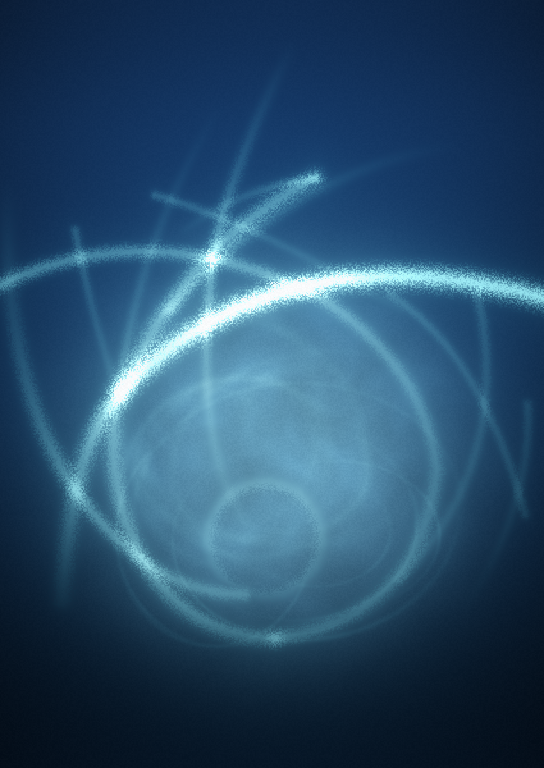
Write a WebGL 1 fragment shader that draws this background.

```glsl
precision highp float;
// Ribbons of light sweeping around a misty, glowing sphere on deep blue.
// Ribbons are quadratic curves with a sprayed edge; thin hashed arcs and
// layered sines fill the sphere. One unit is a hundredth of the height.

uniform vec2 u_resolution;

#define ORB_CENTER vec2(35.5, 42.0)
#define ORB_RADIUS 22.5
#define ORB_COLOR vec3(0.40, 0.63, 0.74)
#define TOP_COLOR vec3(0.075, 0.205, 0.385)
#define FLOOR_COLOR vec3(0.018, 0.065, 0.125)
#define TEAL vec3(0.20, 0.57, 0.63)
#define ICE vec3(0.68, 0.95, 0.98)
#define SPRAY 0.75
#define GRAIN 0.022
#define WISPS 22
#define SEGMENTS 12

float hash(vec2 p) {
  p = fract(p * vec2(0.1031, 0.1137));
  p += dot(p, p.yx + 33.33);
  return fract((p.x + p.y) * p.x * 91.7);
}

vec2 curvePoint(vec2 a, vec2 b, vec2 c, float t) {
  return mix(mix(a, b, t), mix(b, c, t), t);
}

// Light of a curve; look = half width, strength at start, strength at end.
float ribbon(vec2 p, vec2 a, vec2 b, vec2 c, vec3 look, float speck) {
  float nearest = 1e5;
  float along = 0.0;
  vec2 from = a;
  for (int i = 0; i < SEGMENTS; i++) {
    vec2 to = curvePoint(a, b, c, float(i + 1) / float(SEGMENTS));
    vec2 d = to - from;
    float h = clamp(dot(p - from, d) / dot(d, d), 0.0, 1.0);
    float dist = length(p - from - d * h);
    if (dist < nearest) {
      nearest = dist;
      along = (float(i) + h) / float(SEGMENTS);
    }
    from = to;
  }
  float q = nearest / look.x + speck * SPRAY;
  float core = exp(-q * q);
  float halo = 0.22 * exp(-nearest / (look.x * 2.2));
  return (core + halo) * mix(look.y, look.z, along);
}

// Faint partial rings scattered inside the sphere.
float wisps(vec2 p) {
  float sum = 0.0;
  for (int i = 0; i < WISPS; i++) {
    float k = float(i) + 1.0;
    vec2 seed = vec2(hash(vec2(k, 3.7)), hash(vec2(k, 19.3)));
    vec2 q = p - vec2(35.5, 38.0) - (seed - 0.5) * 17.0;
    q.y *= 0.9 + 0.5 * seed.x;
    float radius = 7.0 + 16.0 * hash(vec2(k, 41.1));
    float width = 0.25 + 0.8 * seed.y;
    float arc = 0.5 + 0.5 * cos(atan(q.y, q.x) - k * 2.4);
    float d = (length(q) - radius) / width;
    sum += arc * arc * exp(-d * d);
  }
  return sum;
}

// Soft mottling from folded sine layers.
float mist(vec2 p) {
  float sum = 0.0;
  float gain = 0.5;
  for (int i = 0; i < 4; i++) {
    p += 1.3 * sin(p.yx * 0.31 + float(i));
    sum += gain * sin(p.x * 0.23 + 1.0) * sin(p.y * 0.29);
    p = mat2(1.3, 1.1, -1.1, 1.3) * p;
    gain *= 0.55;
  }
  return sum;
}

void main() {
  vec2 p = gl_FragCoord.xy / u_resolution.y * 100.0;
  float grain = hash(floor(p * 6.0)) - 0.5;

  // Backdrop with darker sides, floor and top edge.
  vec3 color = mix(FLOOR_COLOR, TOP_COLOR, smoothstep(2.0, 62.0, p.y));
  float side = (p.x - 35.4) / 35.4;
  color *= 1.0 - 0.27 * side * side - 0.2 * smoothstep(80.0, 104.0, p.y);

  // Glowing sphere and its wide halo.
  float r = length(p - ORB_CENTER);
  float orb = exp(-pow(r / ORB_RADIUS, 2.8));
  float fog = mist(p);
  color += vec3(0.04, 0.11, 0.13) * exp(-r * r / 1050.0);
  color = mix(color, ORB_COLOR * (1.0 + 0.13 * fog), orb * 0.93);

  // Main ribbon with its tail.
  vec2 knot = vec2(15.4, 48.6);
  float light = max(
    ribbon(p, knot, vec2(36.6, 71.2), vec2(72.9, 60.7), vec3(1.35, 0.9, 0.85), grain),
    ribbon(p, vec2(8.1, 21.9), vec2(9.4, 42.1), knot, vec3(1.2, 0.08, 0.75), grain));
  light *= 1.0 + 0.55 * exp(-dot(p - vec2(36, 60), p - vec2(36, 60)) / 180.0);

  // Arch running into the right side of the great ring.
  vec2 crest = vec2(41.7, 61.2);
  vec2 east = vec2(56.9, 38.8);
  float arch = max(
    ribbon(p, vec2(-1.0, 62.4), vec2(19.5, 72.7), crest, vec3(0.9, 0.45, 0.42), grain),
    ribbon(p, crest, vec2(55.3, 52.5), east, vec3(0.9, 0.42, 0.25), grain));
  // Hooked sweep running into the left side and base of the ring.
  vec2 west = vec2(15.0, 46.6);
  vec2 turn = vec2(19.5, 25.5);
  vec2 base = vec2(35.8, 16.9);
  float sweep = max(
    ribbon(p, vec2(41.0, 76.8), vec2(22.8, 67.4), west, vec3(1.1, 0.48, 0.45), grain),
    ribbon(p, west, vec2(13.7, 34.9), turn, vec3(1.1, 0.45, 0.38), grain));
  sweep = max(sweep, ribbon(p, turn, vec2(26.0, 16.7), base, vec3(1.1, 0.38, 0.25), grain));
  arch = max(arch, ribbon(p, base, vec2(54.7, 19.3), east, vec3(1.0, 0.25, 0.25), grain));
  // Outer left curve feeding the small inner ring.
  vec2 bend = vec2(9.8, 36.2);
  float outer = max(
    ribbon(p, vec2(1.0, 77.0), vec2(0.0, 50.5), bend, vec3(1.1, 0.0, 0.42), grain),
    ribbon(p, bend, vec2(19.5, 22.5), vec2(31.9, 22.6), vec3(0.9, 0.42, 0.3), grain));
  vec2 q = p - vec2(34.5, 29.8);
  float ring = (length(q) - 7.3) / 0.85 + grain * SPRAY;
  outer = max(outer, 0.28 * exp(-ring * ring) * (0.75 + 0.25 * sin(atan(q.y, q.x))));
  // Tall plume.
  vec2 cross = vec2(27.7, 66.1);
  float plume = max(
    ribbon(p, vec2(38.4, 94.8), vec2(29.3, 76.6), cross, vec3(0.8, 0.0, 0.42), grain),
    ribbon(p, cross, vec2(24.7, 41.4), vec2(32.6, 31.0), vec3(0.75, 0.42, 0.04), grain));
  light += arch + sweep + outer + plume;

  // Faint crossing streaks.
  light += ribbon(p, vec2(9.8, 70.0), vec2(11.7, 59.6), knot, vec3(0.6, 0.24, 0.1), grain);
  light += ribbon(p, vec2(29.3, 87.0), vec2(18.2, 70.0), knot, vec3(0.7, 0.0, 0.24), grain);
  light += ribbon(p, vec2(20.2, 74.6), vec2(33.9, 70.7), vec2(52.1, 59.6), vec3(0.6, 0.26, 0.05), grain);
  light += ribbon(p, vec2(59.9, 81.1), vec2(39.0, 78.5), vec2(22.1, 59.6), vec3(0.8, 0.0, 0.25), grain);
  light += ribbon(p, vec2(41.0, 76.8), vec2(31.3, 75.5), vec2(24.0, 70.0), vec3(0.6, 0.3, 0.04), grain);
  light += ribbon(p, vec2(50.8, 61.6), vec2(62.5, 54.4), vec2(68.4, 33.0), vec3(0.6, 0.22, 0.14), grain);
  light += ribbon(p, vec2(62.2, 61.6), vec2(67.0, 40.1), vec2(52.1, 24.5), vec3(0.7, 0.2, 0.1), grain);
  light += ribbon(p, vec2(68.7, 47.3), vec2(69.5, 34.0), vec2(60.0, 20.0), vec3(0.65, 0.16, 0.0), grain);
  light += wisps(p) * 0.075 * (1.0 + 0.6 * fog);

  // Screen the light over the scene, from teal to icy white.
  vec3 tint = mix(TEAL, ICE, clamp(light * 0.65 + orb * 0.2, 0.0, 1.0));
  color = 1.0 - (1.0 - color) * (1.0 - min(tint * light, 0.97));
  color += grain * GRAIN * (0.6 + orb);
  gl_FragColor = vec4(clamp(color, 0.0, 1.0), 1.0);
}
```
